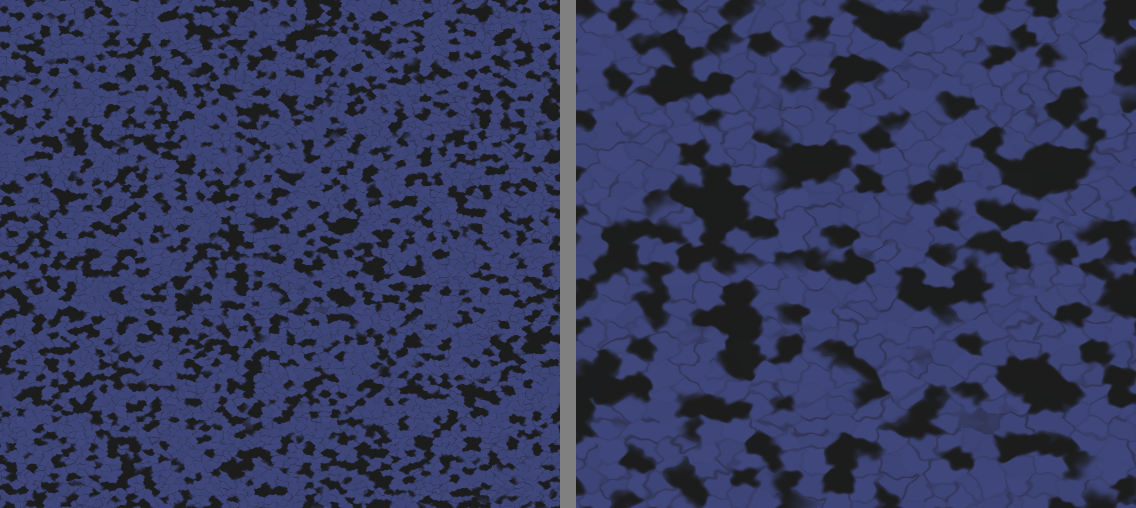
Left, the full canvas; right, a detail of the centre.
This texture is drawn by a Shadertoy shader. Its source:

```glsl
const vec3 BLUE = vec3(0.243, 0.273, 0.478);
const vec3 CHARCOAL = vec3(0.108, 0.110, 0.112);
const vec2 CELLS_PER_HEIGHT = vec2(60.0, 79.0);
const float DARK_SHARE = 0.28;      // fraction of grains that are charcoal
const float BLEND_SHARPNESS = 7.5;  // higher gives crisper grain edges
const float JITTER = 0.95;
const float WARP = 0.11;
const float SEAM_WIDTH = 0.20;
const float SEAM_STRENGTH = 0.42;
const float TONE_VARIATION = 0.035;

float hash(vec2 p) {
    vec3 q = fract(p.xyx * vec3(0.1031, 0.1030, 0.0973));
    q += dot(q, q.yzx + 33.33);
    return fract((q.x + q.y) * q.z);
}

vec2 hash2(vec2 p) {
    return vec2(hash(p + 17.3), hash(p + 91.7));
}

// Layered sines make the grain outlines ragged.
vec2 raggedOffset(vec2 p) {
    vec2 coarse = sin(p.yx * vec2(4.3, 3.7) + 2.0 * sin(p * 1.7));
    vec2 fine = sin(p.yx * vec2(8.9, 9.7) + 3.0 * sin(p * 2.3 + 1.0));
    return WARP * (coarse + 0.5 * fine);
}

// Returns soft charcoal coverage, seam darkness and grain tone.
vec3 grains(vec2 p) {
    vec2 cell = floor(p);
    float nearest = 9.0, second = 9.0;
    vec2 nearestId = cell, secondId = cell;
    float darkSum = 0.0, weightSum = 0.0;

    for (int y = -2; y <= 2; y++) {
        for (int x = -2; x <= 2; x++) {
            vec2 id = cell + vec2(x, y);
            vec2 center = id + 0.5 + JITTER * (hash2(id) - 0.5);
            vec2 delta = p - center;
            float dist2 = dot(delta, delta);

            float weight = exp(-BLEND_SHARPNESS * dist2);
            darkSum += weight * step(hash(id + 251.0), DARK_SHARE);
            weightSum += weight;

            float dist = sqrt(dist2);
            if (dist < nearest) {
                second = nearest;
                secondId = nearestId;
                nearest = dist;
                nearestId = id;
            } else if (dist < second) {
                second = dist;
                secondId = id;
            }
        }
    }

    // Each pair of neighbours gets its own seam depth.
    float pairDepth = hash(nearestId + secondId + 411.0);
    float seam = 1.0 - smoothstep(0.0, SEAM_WIDTH, second - nearest);
    float coverage = smoothstep(0.06, 0.94, darkSum / weightSum);
    return vec3(coverage, seam * pairDepth, hash(nearestId + 631.0));
}

void mainImage(out vec4 fragColor, in vec2 fragCoord) {
    vec2 p = fragCoord / iResolution.y * CELLS_PER_HEIGHT + 40.0;
    vec3 grain = grains(p + raggedOffset(p));

    // Seams show on blue and fade into the charcoal grains.
    float darkness = mix(SEAM_STRENGTH * grain.y, 1.0, grain.x);
    vec3 color = mix(BLUE, CHARCOAL, darkness);
    color *= 1.0 + TONE_VARIATION * (grain.z - 0.5);
    fragColor = vec4(color, 1.0);
}
```
